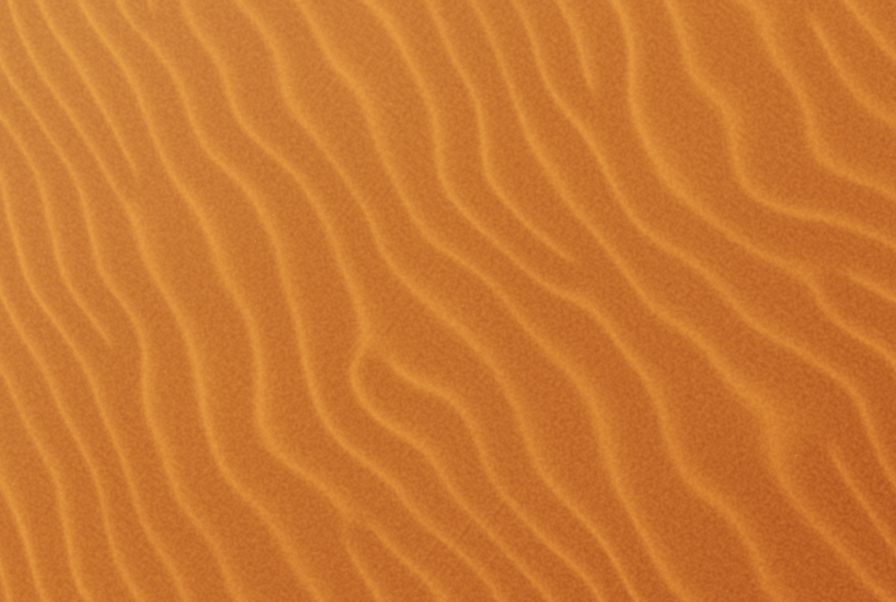
This texture is drawn by a WebGL 1 fragment shader. Its source:

```glsl
precision highp float;
// Wind-rippled desert sand in low warm light. A curved phase field, bent by
// gradient noise and split by scattered forks, sets the soft crests;
// a diagonal falloff of light and fine grain finish the surface.

uniform vec2 u_resolution;

float hash(vec2 p) {
  return fract(sin(dot(p, vec2(127.1, 311.7))) * 43758.5);
}

float cornerSlope(vec2 cell, vec2 offset) {
  float angle = 6.2832 * hash(cell);
  return dot(vec2(cos(angle), sin(angle)), offset);
}

// Gradient noise, roughly -0.7 to 0.7
float noise(vec2 p) {
  vec2 i = floor(p);
  vec2 f = p - i;
  vec2 u = f * f * f * (f * (f * 6.0 - 15.0) + 10.0);
  vec2 e = vec2(1.0, 0.0);
  float low = mix(cornerSlope(i, f), cornerSlope(i + e.xy, f - e.xy), u.x);
  float high = mix(cornerSlope(i + e.yx, f - e.yx), cornerSlope(i + e.xx, f - e.xx), u.x);
  return mix(low, high, u.y);
}

// Ripple count across the slope: steep and tight at left, flatter at right
float ripplePhase(vec2 p) {
  float bend = 13.0 * p.x - 1.9 * p.x * p.x + 5.5 * p.y + p.y * p.y + 0.8 * p.x * p.y;
  return bend + 1.25 * noise(p * 2.6 + 3.7) + 0.4 * noise(p * 6.0 + 11.3);
}

// x: phase turned around each fork point, y: crest strength near the points
vec2 forks(vec2 p) {
  float turn = 0.0;
  float strength = 1.0;
  for (int k = 0; k < 10; k++) {
    float n = float(k);
    vec2 centre = fract(vec2(0.13, 0.41) + n * vec2(0.7549, 0.5698));
    vec2 d = p - centre * vec2(1.5, 1.0);
    float side = mod(n, 2.0) * 2.0 - 1.0;
    turn += side * atan(d.y, d.x + 1e-5) / 6.28318;
    strength *= smoothstep(-0.01, 0.045, length(d));
  }
  return vec2(turn, strength);
}

// Sharper on the lower left flank, long and soft on the upper right
float crestProfile(float phase) {
  float d = fract(phase) - 0.5;
  float flank = d / mix(0.12, 0.23, smoothstep(-0.06, 0.06, d));
  float ridge = d / 0.075;
  return 0.72 * exp(-flank * flank) + 0.28 * exp(-ridge * ridge);
}

// Rare pale grains
float flecks(vec2 p) {
  vec2 cell = floor(p * 32.0);
  vec2 spot = 0.2 + 0.6 * vec2(hash(cell + 5.1), hash(cell + 9.4));
  float r = length(fract(p * 32.0) - spot);
  return step(0.975, hash(cell + 2.3)) * (1.0 - smoothstep(0.02, 0.08, r));
}

void main() {
  vec2 p = gl_FragCoord.xy / u_resolution.y;
  vec2 uv = gl_FragCoord.xy / u_resolution;

  // Light fades from the upper left to the lower right
  float light = 0.55 * (1.0 - uv.x) + 0.45 * uv.y;
  float patches = noise(p * 3.1 + 20.0);

  // Ripples
  vec2 fork = forks(p);
  float crest = crestProfile(ripplePhase(p) + fork.x) * fork.y;
  crest *= 0.9 + 0.3 * noise(p * 4.3 + 31.0);

  // Grain, turned off the pixel axes
  vec2 q = mat2(0.8, 0.6, -0.6, 0.8) * p;
  float grain = noise(q * 165.0) + 0.6 * noise(q * 88.0 + 40.0);
  grain *= 0.26 - 0.08 * light - 0.05 * crest;

  float tone = 0.40 + 0.52 * (light - 0.5) + 0.06 * patches;
  tone += 0.43 * crest + grain + 0.25 * flecks(p);

  // Rust shade to golden crest, with pale haze where the light is strong
  vec3 sand = mix(vec3(0.70, 0.335, 0.125), vec3(0.89, 0.60, 0.255), clamp(tone, -0.15, 1.2));
  float haze = smoothstep(0.5, 1.0, light) * (1.0 - 0.6 * crest);
  sand += haze * vec3(-0.015, 0.01, 0.03);
  sand += 0.02 * crest * (1.0 - light) * vec3(1.0, 0.0, -0.8);

  gl_FragColor = vec4(sand, 1.0);
}
```
